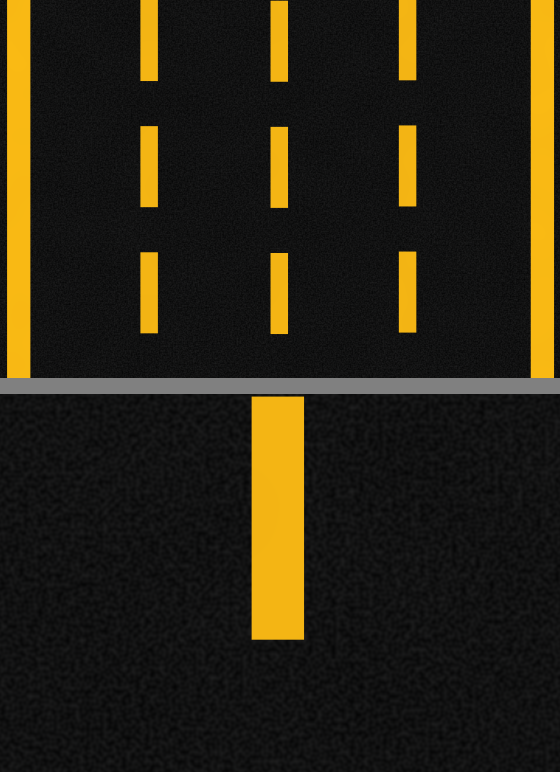
Top: the whole. Bottom: its middle third, enlarged.
This texture is drawn by a Shadertoy shader. Its source:

```glsl
// Dark asphalt road with two solid edge lines and three lanes of yellow dashes
#define ASPECT 1.48              // canvas width in units of its height
#define EDGE_X 0.692             // edge line distance from the centre
#define EDGE_HALF 0.0308         // half width of an edge line
#define LANE_PITCH 0.3415        // spacing of the dashed lanes
#define DASH_PITCH 0.3337        // spacing of dashes along a lane
#define DASH_HALF vec2(0.0231, 0.1072)
#define DASH_CENTER vec2(-0.0035, 0.5591)
#define LANE_DRIFT vec2(0.0016, 0.0022)
#define GRAIN 0.055              // contrast of the asphalt grain
#define ASPHALT vec3(0.067, 0.068, 0.069)
#define EDGE_PAINT vec3(0.975, 0.725, 0.078)
#define DASH_PAINT vec3(0.955, 0.708, 0.078)

vec2 gradientAt(vec2 cell) {
    vec3 h = fract(cell.xyx * vec3(0.1031, 0.1030, 0.0973));
    h += dot(h, h.yzx + 33.33);
    float angle = 6.28318 * fract((h.x + h.y) * h.z);
    return vec2(cos(angle), sin(angle));
}

float gradientNoise(vec2 p) {
    vec2 cell = floor(p), f = fract(p);
    vec2 u = f * f * f * (f * (f * 6.0 - 15.0) + 10.0);
    float a = dot(gradientAt(cell), f);
    float b = dot(gradientAt(cell + vec2(1, 0)), f - vec2(1, 0));
    float c = dot(gradientAt(cell + vec2(0, 1)), f - vec2(0, 1));
    float d = dot(gradientAt(cell + vec2(1, 1)), f - vec2(1, 1));
    return mix(mix(a, b, u.x), mix(c, d, u.x), u.y);
}

// Smooth coverage of a band around zero, one pixel soft
float band(float x, float halfWidth, float pixel) {
    return clamp((halfWidth - abs(x)) / pixel + 0.5, 0.0, 1.0);
}

// Dashes on a 3 by 3 grid, each lane slightly out of step
float dashes(vec2 p, vec2 pixel) {
    p -= DASH_CENTER;
    float lane = clamp(round(p.x / LANE_PITCH), -1.0, 1.0);
    float phase = 2.0944 * lane;
    p -= LANE_DRIFT * vec2(cos(phase), -sin(phase + 2.0944));
    p.x -= lane * LANE_PITCH;
    p.y -= clamp(round(p.y / DASH_PITCH), -1.0, 1.0) * DASH_PITCH;
    return band(p.x, DASH_HALF.x, pixel.x) * band(p.y, DASH_HALF.y, pixel.y);
}

void mainImage(out vec4 fragColor, in vec2 fragCoord) {
    vec2 size = vec2(ASPECT, 1.0);
    vec2 pixel = size / iResolution.xy;
    vec2 p = fragCoord * pixel - vec2(0.5 * ASPECT, 0.0);

    // Asphalt: fine grain, coarser specks and faint patches
    float grain = gradientNoise(p * 243.7) + 0.5 * gradientNoise(p * 121.3 + 17.0);
    float patches = gradientNoise(p * 9.0 + 5.0);
    vec3 color = ASPHALT + GRAIN * grain + 0.008 * patches;

    // Painted lines, with a trace of unevenness
    float tone = 1.0 + 0.01 * patches;
    float edge = band(abs(p.x - 0.0015) - EDGE_X, EDGE_HALF, pixel.x);
    color = mix(color, EDGE_PAINT * tone, edge);
    color = mix(color, DASH_PAINT * tone, dashes(p, pixel));

    fragColor = vec4(color, 1.0);
}
```
